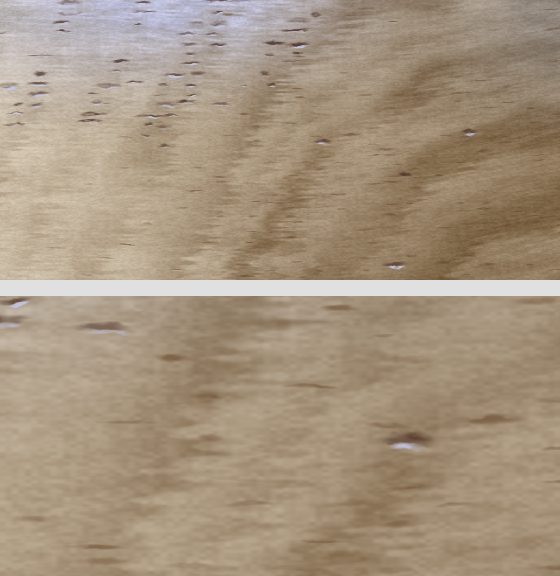
Top, the full canvas; bottom, a detail of the centre.
Give the GLSL for this texture, as a WebGL 2 fragment shader.

```glsl
#version 300 es
precision highp float;
// Varnished pale wood with slanted growth bands, fine grain, glossy pits and a cool window glare.
uniform vec2 u_resolution;
out vec4 fragColor;

#define LIGHT_WOOD vec3(0.800, 0.743, 0.655)
#define DARK_WOOD vec3(0.470, 0.370, 0.250)
#define PIT_BROWN vec3(0.310, 0.205, 0.160)
#define GLARE_TINT vec3(0.710, 0.720, 0.835)
#define BAND_GAP 0.28
#define BAND_DEPTH 0.30
#define GRAIN_DEPTH 0.21
#define SPECKLE 0.25
#define PIT_DENSITY 0.95
#define DASH_DENSITY 0.42

float hash(vec2 p) {
  return fract(sin(dot(p, vec2(127.1, 311.7))) * 43758.5453);
}

float noise(vec2 p) {
  vec2 i = floor(p), f = fract(p);
  f = f * f * (3.0 - 2.0 * f);
  return mix(mix(hash(i), hash(i + vec2(1, 0)), f.x),
             mix(hash(i + vec2(0, 1)), hash(i + vec2(1, 1)), f.x), f.y);
}

float fbm(vec2 p) {
  float sum = 0.0, amp = 0.5;
  for (int i = 0; i < 4; i++) {
    sum += amp * noise(p);
    p = p * 2.03 + 17.3;
    amp *= 0.5;
  }
  return sum / 0.9375;
}

// Coordinate across the growth bands, which lean over further to the right.
float bandCoord(vec2 p) {
  float s = max(p.x - 0.9, 0.0);
  return p.x - 0.55 * p.y - 0.5 * s * p.y - 0.25 * s * s;
}

float bands(vec2 p) {
  float u = bandCoord(p) + 0.20 * (fbm(p * 3.0 + 4.0) - 0.5);
  float wave = 0.5 + 0.5 * cos(6.2832 * u / BAND_GAP);
  float thin = 0.5 + 0.5 * cos(6.2832 * u / (BAND_GAP * 0.43) + 1.0);
  float strength = 0.15 + 1.2 * noise(p * vec2(4.0, 3.5) + 9.0);
  return strength * (0.8 * smoothstep(0.3, 1.0, wave) + 0.3 * smoothstep(0.55, 1.0, thin));
}

// Pits follow the bands in the upper left.
float pitChance(vec2 c) {
  float region = smoothstep(0.42, 0.56, c.y) * (1.0 - smoothstep(0.85, 1.3, c.x));
  float cluster = smoothstep(0.3, 0.55, noise(c * vec2(4.5, 5.0) + 31.0));
  return PIT_DENSITY * (region + 0.03) * cluster * smoothstep(0.12, 0.5, bands(c));
}

// Short dark fibres fill the lower and right parts.
float dashChance(vec2 c) {
  float region = smoothstep(0.3, 1.2, c.x) * (1.0 - smoothstep(0.45, 0.85, c.y));
  return DASH_DENSITY * (region + 0.08) * (0.4 + bands(c));
}

// Scattered ragged marks: x = dark body, y = bright lower lip.
vec2 marks(vec2 p, vec2 cell, vec2 size, float seed, bool pit) {
  vec2 result = vec2(0.0), home = floor(p / cell);
  vec2 ragged = vec2(0.008 * (noise(p * vec2(30.0, 190.0) + seed) - 0.5),
                     0.014 * (fbm(p * vec2(34.0, 60.0) + seed) - 0.5));
  float broken = smoothstep(0.15, 0.55, noise(p * vec2(55.0, 130.0) + seed));
  for (int j = -1; j <= 1; j++)
  for (int i = -1; i <= 1; i++) {
    vec2 id = home + vec2(i, j), key = id + seed;
    vec2 centre = (id + 0.2 + 0.6 * vec2(hash(key), hash(key + 5.7))) * cell;
    float chance = pit ? pitChance(centre) : dashChance(centre);
    if (hash(key + 13.1) > chance) continue;
    vec2 d = p - centre + ragged * (pit ? 1.0 : 0.5);
    d.y -= d.x * (pit ? 0.03 : 0.10 * (centre.x - 1.0));
    vec2 q = d / (size * (0.4 + 0.9 * vec2(hash(key + 2.3), hash(key + 8.9))));
    float body = 1.0 - smoothstep(0.3, 1.2, length(q));
    float lip = 1.0 - smoothstep(0.3, 1.0, length((q + vec2(-0.15, 1.0)) / vec2(0.8, 0.7)));
    result = max(result, vec2(body * (0.4 + 0.6 * hash(key + 3.3)), lip * hash(key + 6.1)));
  }
  return result * vec2(0.45 + 0.55 * broken, 0.4 + 0.8 * broken);
}

void main() {
  vec2 p = gl_FragCoord.xy / u_resolution.y;
  float s = max(p.x - 0.9, 0.0);

  // Fine fibres, nearly level and rising gently on the right.
  vec2 g = vec2(p.x, p.y - 0.12 * s * s + 0.04 * p.x * p.y);
  float streaks = 0.65 * noise(g * vec2(13.0, 135.0)) + 0.35 * noise(g * vec2(24.0, 62.0) + 40.0) - 0.5;
  float broad = fbm(g * vec2(2.2, 14.0) + 20.0) - 0.5;
  float speck = 0.6 * noise(p * vec2(130.0, 240.0)) + 0.4 * noise(p * vec2(60.0, 170.0) + 8.0) - 0.5;

  // Light falls off to the right, with feathered bands across it.
  float tone = 0.30 + 0.62 * exp(-0.95 * p.x * p.x) + 0.14 * (p.y - 0.5);
  float feathered = bands(p + vec2(0.11 * streaks + 0.08 * broad, 0.0));
  tone -= BAND_DEPTH * (feathered - 0.12) * mix(0.5, 1.0, smoothstep(0.1, 0.9, p.x));
  tone += 0.26 * broad + GRAIN_DEPTH * streaks + SPECKLE * speck;
  tone += 0.28 * (fbm(p * 3.0 + 60.0) - 0.5) + 0.03;
  vec3 col = mix(DARK_WOOD, LIGHT_WOOD, clamp(tone, -0.15, 1.15));

  // Cool haze over the top, strongest in both corners.
  float haze = smoothstep(0.4, 1.0, p.y) * (0.25 + 0.75 * smoothstep(0.3, 1.0, abs(p.x - 1.1)));
  float grey = dot(col, vec3(0.35, 0.5, 0.15));
  col = mix(col, vec3(1.05, 1.02, 1.02) * grey + 0.012, 0.72 * haze);

  // Window glare along the upper edge.
  vec2 toGlare = (p - vec2(0.60, 1.06)) / vec2(0.54, 0.26);
  float glare = exp(-dot(toGlare, toGlare)) * (1.15 + 0.9 * streaks - 0.35 * feathered);
  vec3 shine = GLARE_TINT + 0.20 * streaks + 0.12 * speck + 0.16 * broad;
  col = mix(col, shine, clamp(glare, 0.0, 0.92));

  // Dark fibres, then pits with glossy lips.
  vec2 dash = marks(p, vec2(0.085, 0.024), vec2(0.036, 0.005), 70.0, false);
  col = mix(col, DARK_WOOD * vec3(0.86, 0.76, 0.66), 0.65 * dash.x);
  vec2 pit = marks(p, vec2(0.092, 0.036), vec2(0.046, 0.0085), 11.0, true);
  col = mix(col, PIT_BROWN, 0.9 * pit.x);
  col = mix(col, GLARE_TINT + 0.06, clamp(pit.y, 0.0, 0.9));

  fragColor = vec4(clamp(col, 0.0, 1.0), 1.0);
}
```
